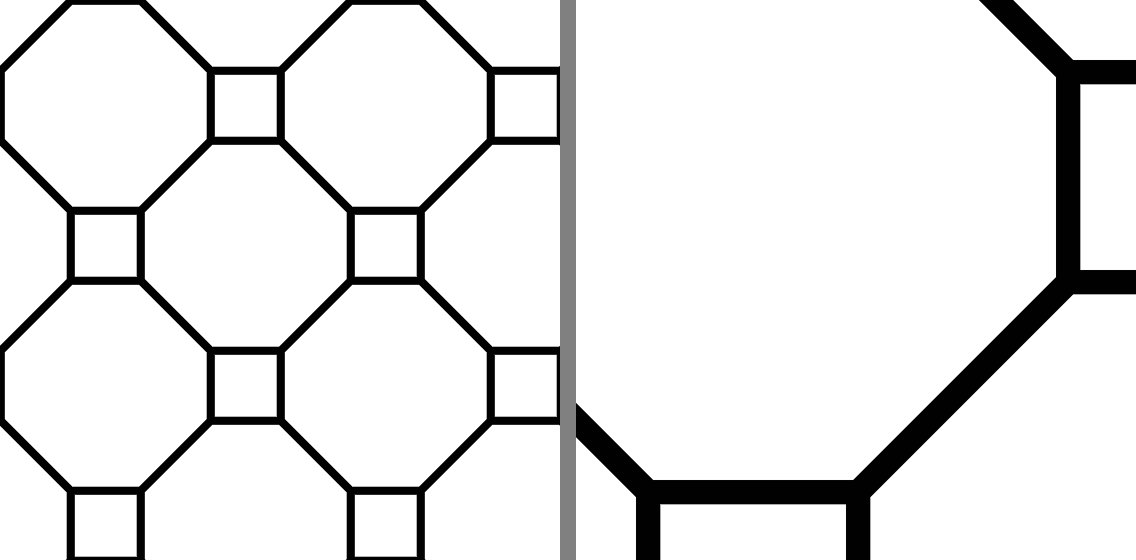
Left, the full canvas; right, a detail of the centre.
Give the GLSL for this pattern, as a Shadertoy shader.

```glsl
// Black outlines of a truncated square tiling: octagons and small squares on white.

#define REPEATS 2.0                     // whole periods across and down
#define ORIGIN vec2(0.3776, 0.1224)     // centre of one square, in periods
#define SQUARE_HALF 0.125               // half side of a square, in periods
#define LINE_HALF 0.0145                // half line width, in periods
#define INK vec3(0.005)
#define PAPER vec3(1.0)

// Fold the plane onto one quadrant around the nearest square centre
vec2 foldToSquare(vec2 p) {
    vec2 q = abs(fract(p + 0.5) - 0.5);
    return q.x + q.y > 0.5 ? 0.5 - q : q;
}

// Distance to the square outline and to the diagonal leaving its corner
float outlineDistance(vec2 q) {
    vec2 fromCorner = q - SQUARE_HALF;
    float square = abs(max(fromCorner.x, fromCorner.y));
    float along = max(0.5 * (fromCorner.x + fromCorner.y), 0.0);
    float diagonal = length(fromCorner - along);
    return min(square, diagonal);
}

void mainImage(out vec4 fragColor, in vec2 fragCoord) {
    vec2 p = fragCoord / iResolution.xy * REPEATS - ORIGIN;
    float d = outlineDistance(foldToSquare(p)) - LINE_HALF;

    // Antialias over about one pixel
    float pixel = REPEATS / min(iResolution.x, iResolution.y);
    float ink = 1.0 - smoothstep(-0.6 * pixel, 0.6 * pixel, d);
    fragColor = vec4(mix(PAPER, INK, ink), 1.0);
}
```
